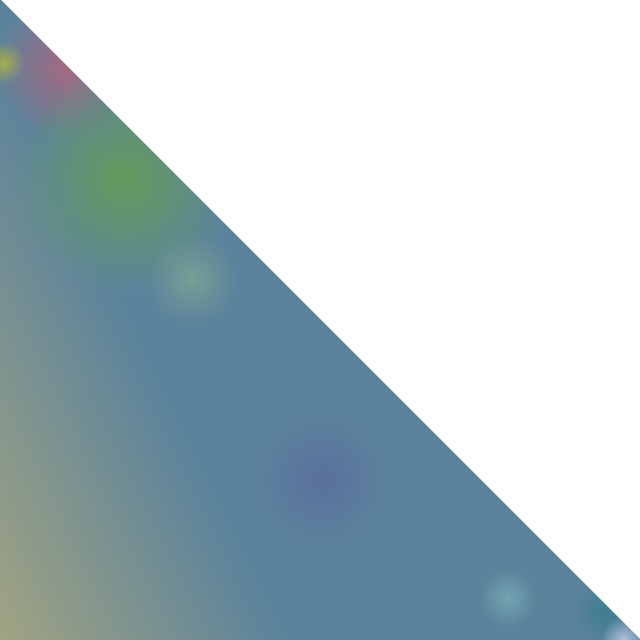
Reproduce this background procedurally as a Shadertoy shader.

```glsl
// Slate blue triangle with a sandy corner gradient and soft coloured glows on white.

// Opacity of a round glow that fades evenly from its centre to its radius.
float glow(vec2 p, vec2 centre, float radius) {
    return clamp(1.0 - length(p - centre) / radius, 0.0, 1.0);
}

void mainImage(out vec4 fragColor, in vec2 fragCoord) {
    vec2 uv = fragCoord / iResolution.xy;

    // Slanted gradient from the sandy lower left corner to slate blue
    float slant = dot(uv, vec2(0.90, 0.44));
    vec3 sand = vec3(0.63, 0.64, 0.51);
    vec3 slate = vec3(0.36, 0.515, 0.61);
    vec3 color = mix(sand, slate, clamp(slant / 0.40, 0.0, 1.0));

    // Glows: centre x, centre y, radius
    vec3 spots[8] = vec3[8](
        vec3(0.102, 0.893, 0.110), vec3(0.195, 0.720, 0.175),
        vec3(0.005, 0.901, 0.034), vec3(0.300, 0.564, 0.070),
        vec3(0.503, 0.250, 0.112), vec3(0.794, 0.065, 0.043),
        vec3(0.945, 0.045, 0.055), vec3(0.975, 0.000, 0.035));
    vec3 tints[8] = vec3[8](
        vec3(0.64, 0.41, 0.51), vec3(0.39, 0.61, 0.36),
        vec3(0.65, 0.68, 0.30), vec3(0.47, 0.62, 0.58),
        vec3(0.35, 0.44, 0.62), vec3(0.45, 0.65, 0.70),
        vec3(0.25, 0.49, 0.56), vec3(0.68, 0.75, 0.87));
    for (int i = 0; i < 8; i++) {
        color = mix(color, tints[i], glow(uv, spots[i].xy, spots[i].z));
    }

    // White half above the falling diagonal, with a smooth edge
    float edge = uv.x + uv.y - 1.002;
    float pixel = 1.0 / min(iResolution.x, iResolution.y);
    color = mix(color, vec3(1.0), smoothstep(-pixel, pixel, edge));

    fragColor = vec4(color, 1.0);
}
```
